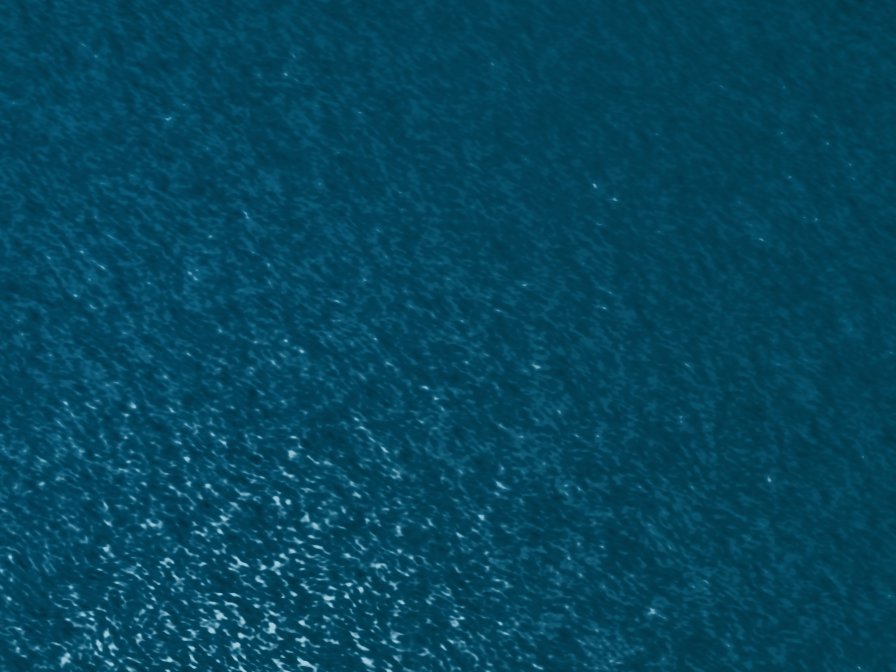
Give the GLSL for this texture, as a Shadertoy shader.

```glsl
// Deep teal sea seen from above, with fine slanting ripples and sun glitter at the lower left.

// Colours
const vec3 DEEP_WATER  = vec3(0.007, 0.250, 0.328);
const vec3 LIT_WATER   = vec3(0.010, 0.284, 0.392);
const vec3 SHEEN_COLOR = vec3(0.130, 0.415, 0.520);
const vec3 GLINT_COLOR = vec3(0.640, 0.800, 0.865);

// Ripple layers: cells per canvas height (along, across the crest) and crest angle
const vec2 SWELL_FREQ  = vec2(10.0, 24.0);
const vec2 WAVE_FREQ   = vec2(30.0, 64.0);
const vec2 RIPPLE_FREQ = vec2(62.0, 126.0);
const vec2 CHOP_FREQ   = vec2(115.0, 185.0);
const float SWELL_ANGLE  = -1.00;
const float WAVE_ANGLE   = -0.85;
const float RIPPLE_ANGLE = -0.55;
const float CHOP_ANGLE   = -0.30;

// Light, placed in units of the canvas height
const vec2 GLITTER_CENTER = vec2(0.36, -0.04);
const vec2 GLITTER_SIZE   = vec2(0.58, 0.58);
const vec2 LIT_CENTER     = vec2(0.15, 0.45);
const vec2 LIT_SIZE       = vec2(0.70, 0.66);
const float GLINT_RARE   = 0.53;  // crest height needed far from the sun
const float GLINT_COMMON = 0.05;  // crest height needed under the sun
const float GLINT_RANGE  = 0.44;
const float TROUGH_DEPTH = 0.70;  // strength of dark slopes against bright ones
const float WARP_AMOUNT  = 0.012;

// Sine-free hash giving a vector in -1..1
vec2 hash22(vec2 cell) {
    vec3 v = fract(cell.xyx * vec3(0.1031, 0.1030, 0.0973));
    v += dot(v, v.yzx + 33.33);
    return 2.0 * fract((v.xx + v.yz) * v.zy) - 1.0;
}

// Gradient noise, roughly -0.7..0.7
float gradientNoise(vec2 p) {
    vec2 i = floor(p);
    vec2 f = p - i;
    vec2 u = f * f * f * (f * (f * 6.0 - 15.0) + 10.0);
    vec2 e = vec2(0.0, 1.0);
    float a = dot(hash22(i), f);
    float b = dot(hash22(i + e.yx), f - e.yx);
    float c = dot(hash22(i + e.xy), f - e.xy);
    float d = dot(hash22(i + e.yy), f - e.yy);
    return mix(mix(a, b, u.x), mix(c, d, u.x), u.y);
}

// Noise stretched along a crest direction
float crests(vec2 p, float angle, vec2 freq, float seed) {
    vec2 along = vec2(cos(angle), sin(angle));
    vec2 across = vec2(-along.y, along.x);
    return gradientNoise(vec2(dot(p, along), dot(p, across)) * freq + seed);
}

// Soft elliptical spot of light
float spot(vec2 p, vec2 center, vec2 size) {
    vec2 d = (p - center) / size;
    return exp(-dot(d, d));
}

void mainImage(out vec4 fragColor, in vec2 fragCoord) {
    vec2 p = fragCoord / iResolution.y;

    // Wave height from bent layers of crests
    vec2 bend = vec2(gradientNoise(p * 9.0 + 71.0), gradientNoise(p * 9.0 + 137.0));
    vec2 w = p + WARP_AMOUNT * bend;
    float swell  = crests(w, SWELL_ANGLE, SWELL_FREQ, 211.0);
    float wave   = crests(w, WAVE_ANGLE, WAVE_FREQ, 307.0);
    float ripple = crests(w, RIPPLE_ANGLE, RIPPLE_FREQ, 419.0);
    float chop   = crests(w, CHOP_ANGLE, CHOP_FREQ, 523.0);
    float relief = 0.35 * swell + 0.60 * wave + 0.55 * ripple + 0.30 * chop;
    float crest  = 0.30 * swell + 0.50 * wave + 0.80 * ripple + 0.50 * chop;

    // Broad light and water tint
    float glitter = spot(p, GLITTER_CENTER, GLITTER_SIZE);
    float lit = spot(p, LIT_CENTER, LIT_SIZE);
    float drift = 0.25 * gradientNoise(p * 2.3 + 17.0);
    vec3 color = mix(DEEP_WATER, LIT_WATER, clamp(0.06 + 0.75 * lit + drift, 0.0, 1.0));

    // Ripple shading, calmer in the upper middle
    float calm = spot(p, vec2(0.82, 0.82), vec2(0.38, 0.42));
    float contrast = 0.44 + 0.30 * glitter + 0.16 * lit - 0.20 * calm;
    color *= 1.0 + contrast * (relief > 0.0 ? relief : TROUGH_DEPTH * relief);

    // Blue sheen on sunward slopes, then bright glints on the crests
    float sheen = smoothstep(0.0, 0.32, crest) * pow(glitter, 0.8);
    color = mix(color, SHEEN_COLOR, 0.85 * sheen);
    float level = mix(GLINT_RARE, GLINT_COMMON, glitter);
    float glint = smoothstep(level, level + GLINT_RANGE, crest);
    color = mix(color, GLINT_COLOR, glint * (0.65 + 0.35 * glitter));

    fragColor = vec4(clamp(color, 0.0, 1.0), 1.0);
}
```
